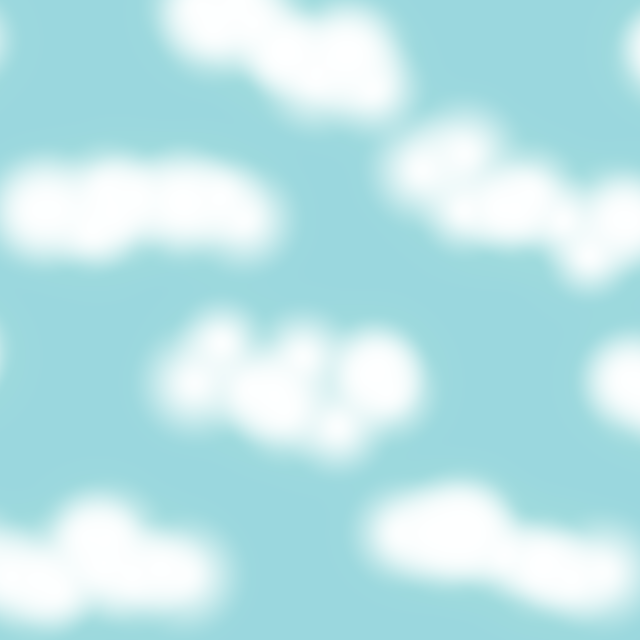
A Shadertoy shader for this texture:

```glsl
// Soft white clouds drifting over a pale turquoise sky.
// Clouds sit on a jittered, staggered lattice; each is a cluster of blurred
// round puffs layered over one another, with a faint greenish halo around it.

float hash(vec2 p) {
    return fract(sin(dot(p, vec2(127.1, 311.7))) * 43758.5453);
}

vec2 hash2(vec2 p) {
    return vec2(hash(p), hash(p + 37.3));
}

// Multiplies the clear sky left by one cloud: x for the puffs, y for the halo.
vec2 cloudGaps(vec2 uv, vec2 cell) {
    vec2 centre = vec2(0.17 + 0.65 * cell.x + 0.33 * mod(cell.y, 2.0),
                       0.13 + 0.27 * cell.y);
    centre += (hash2(cell + 5.2) - 0.5) * vec2(0.1, 0.05);
    float slope = mix(-0.35, 0.1, hash(cell + 11.7));
    float height = mix(0.07, 0.17, hash(cell + 23.9));
    vec2 gaps = vec2(1.0);

    for (int i = 0; i < 10; i++) {
        vec2 seed = cell * 7.3 + float(i) * vec2(1.7, 2.9);
        vec2 jitter = hash2(seed) - 0.5;
        float along = (float(i) - 4.5) / 4.5;

        // Puffs rise and fall more around the middle of the cloud
        float x = 0.15 * along + 0.05 * jitter.x;
        float y = slope * x + jitter.y * height * (1.0 - 0.4 * abs(along));
        float radius = mix(0.08, 0.112, hash(seed + 19.1));

        float d = length(uv - centre - vec2(x, y));
        gaps.x *= 1.0 - 0.96 * (1.0 - smoothstep(0.0, radius, d));
        gaps.y *= 1.0 - 0.45 * (1.0 - smoothstep(0.04, 0.15, d));
    }
    return gaps;
}

void mainImage(out vec4 fragColor, in vec2 fragCoord) {
    vec2 uv = fragCoord / iResolution.y;
    vec2 gaps = vec2(1.0);

    // Staggered rows of clouds
    for (int row = 0; row < 4; row++) {
        for (int col = -1; col <= 1; col++) {
            gaps *= cloudGaps(uv, vec2(col, row));
        }
    }

    // Sky, halo, then cloud
    vec3 sky = vec3(0.604, 0.843, 0.871);
    vec3 halo = vec3(0.625, 0.860, 0.864);
    vec3 cloud = vec3(0.996, 1.0, 1.0);
    vec3 color = mix(halo, sky, gaps.y);
    color = mix(cloud, color, gaps.x);

    fragColor = vec4(color, 1.0);
}
```
